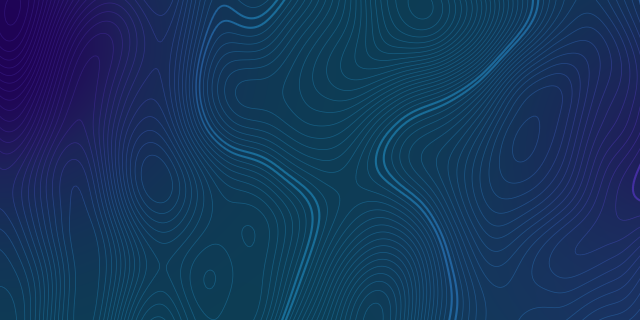
Give the GLSL for this background, as a WebGL 2 fragment shader.

```glsl
#version 300 es
precision highp float;
// Topographic contour lines over a teal, indigo and violet gradient.

#define SEED 43.0                  // shifts the terrain
#define HILL_SCALE vec2(2.1, 1.55) // hills per canvas height, across and up
#define HILLS 0.85                 // height of the random hills
#define DETAIL 0.20                // strength of the smaller hills
#define VALLEY 0.34                // depth of the winding valley
#define RIDGES 0.20                // height of the upright ridges on the left
#define LEVELS 24.0                // contour lines per unit of height
#define THIN_WIDTH 0.0023
#define THICK_WIDTH 0.0066
#define THIN_ALPHA 0.56
#define THICK_ALPHA 0.82

uniform vec2 u_resolution;
out vec4 outColor;

const vec3 TEAL = vec3(0.048, 0.242, 0.330);
const vec3 INDIGO = vec3(0.120, 0.125, 0.355);
const vec3 VIOLET = vec3(0.120, 0.010, 0.335);
const vec3 BLUE = vec3(0.110, 0.200, 0.400);
const vec3 LINE_CYAN = vec3(0.105, 0.470, 0.650);
const vec3 LINE_BLUE = vec3(0.150, 0.420, 0.680);
const vec3 LINE_VIOLET = vec3(0.300, 0.180, 0.690);

// Unit gradient vector for a lattice point, from an integer hash.
vec2 latticeGradient(vec2 cell) {
  uvec2 q = uvec2(ivec2(cell)) * uvec2(1597u, 3812u);
  uint h = (q.x ^ q.y) * 747796u + 28917u;
  h = ((h >> 15u) ^ h) * 277803u;
  h = ((h >> 13u) ^ h) * 668265u;
  float angle = 6.28319 * float((h >> 8u) & 65535u) / 65536.0;
  return vec2(cos(angle), sin(angle));
}

float gradientNoise(vec2 p) {
  vec2 i = floor(p), f = p - i;
  vec2 u = f * f * f * (f * (f * 6.0 - 15.0) + 10.0);
  vec2 e = vec2(0.0, 1.0);
  float a = dot(latticeGradient(i), f);
  float b = dot(latticeGradient(i + e.yx), f - e.yx);
  float c = dot(latticeGradient(i + e.xy), f - e.xy);
  float d = dot(latticeGradient(i + e.yy), f - e.yy);
  return mix(mix(a, b, u.x), mix(c, d, u.x), u.y);
}

// Smooth round spot with a soft falloff.
float spot(vec2 p, vec2 center, vec2 radius) {
  vec2 d = (p - center) / radius;
  return exp(-dot(d, d));
}

// Rolling hills, a winding valley and upright ridges to its left.
float terrain(vec2 p) {
  vec2 q = p * HILL_SCALE + SEED;
  float hills = gradientNoise(q) + DETAIL * gradientNoise(q * 1.9 + 31.4);
  float valleyX = 1.13 + 0.13 * cos((p.y - 1.0) * 7.85);
  float dx = (p.x - valleyX) / 0.35;
  float valley = 1.0 - 2.0 * exp(-dx * dx);
  float ridges = cos((p.x - 0.05) * 13.6) * (1.0 - smoothstep(0.5, 0.9, p.x));
  return HILLS * hills + VALLEY * valley + RIDGES * ridges;
}

// Share of a pixel covered by a line at distance d from its centre.
float lineCoverage(float d, float width, float pixel) {
  return clamp(0.5 * (width + pixel) - d, 0.0, min(width, pixel)) / pixel;
}

void main() {
  float pixel = 1.0 / u_resolution.y;
  vec2 p = gl_FragCoord.xy * pixel;
  p.x *= 2.0 * u_resolution.y / u_resolution.x;

  // Background: violet glows at the sides, blue in the lower right.
  float violetLeft = spot(p, vec2(-0.03, 0.87), vec2(0.60, 0.55));
  float violetRight = 0.66 * spot(p, vec2(2.05, 0.52), vec2(0.48, 0.56));
  float glow = min(violetLeft + violetRight, 1.0);
  float blue = spot(p, vec2(2.05, -0.02), vec2(0.50, 0.36));
  float basin = spot(p, vec2(1.40, 0.20), vec2(0.32, 0.28));
  vec3 color = mix(TEAL, INDIGO, min(glow * 1.5, 1.0));
  color = mix(color, VIOLET, smoothstep(0.55, 1.0, glow));
  color = mix(color, BLUE, 0.7 * blue + 0.25 * basin);

  // Contours: distance to the nearest level, measured on the canvas.
  float height = terrain(p) * LEVELS;
  float level = round(height);
  float slope = length(vec2(dFdx(height), dFdy(height))) * u_resolution.y;
  float dist = abs(height - level) / max(slope, 0.001);

  // Two neighbouring levels are heavy, thinning out toward the left.
  float heavy = abs(level - 0.5) < 1.0 ? smoothstep(0.4, 0.8, p.x) : 0.0;
  float width = mix(THIN_WIDTH, THICK_WIDTH, heavy);
  float alpha = mix(THIN_ALPHA, THICK_ALPHA, heavy);

  vec3 lineColor = mix(LINE_CYAN, LINE_BLUE, smoothstep(0.05, 0.35, glow + 0.5 * blue + 0.15 * basin));
  lineColor = mix(lineColor, LINE_VIOLET, smoothstep(0.2, 0.7, glow));
  alpha *= 1.0 - 0.35 * smoothstep(0.3, 0.9, violetLeft);

  color = mix(color, lineColor, alpha * lineCoverage(dist, width, pixel));
  outColor = vec4(color, 1.0);
}
```
